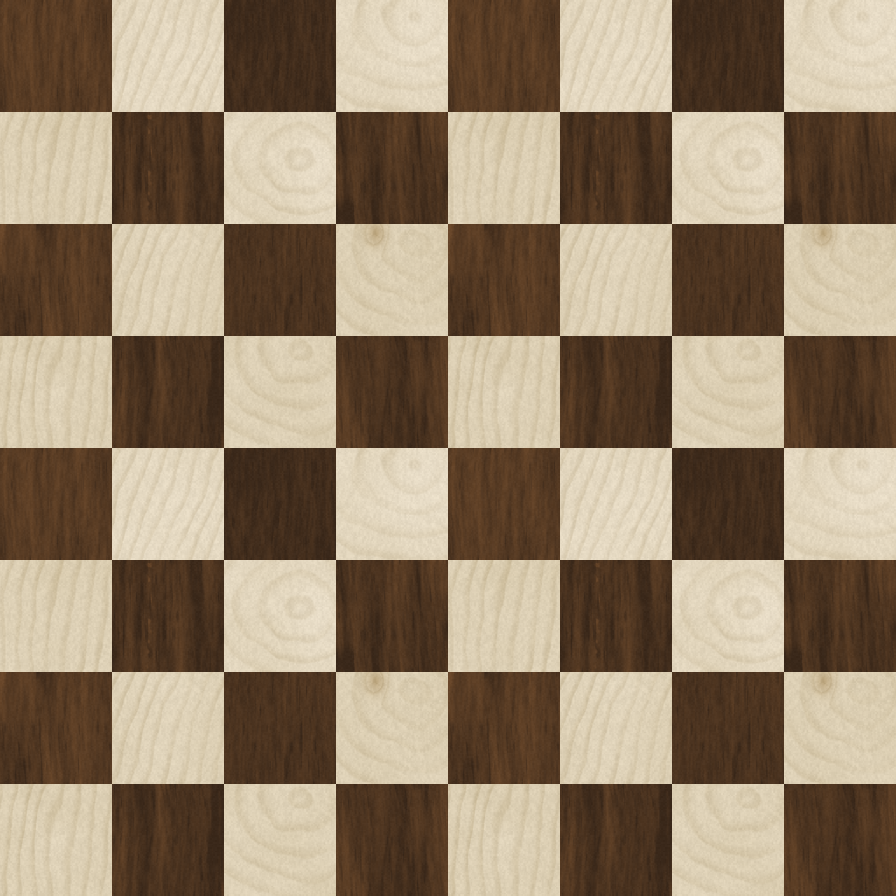
This pattern is drawn by a WebGL 1 fragment shader. Its source:

```glsl
precision highp float;

uniform vec2 u_resolution;

const float CELLS = 8.0;   // squares along each side
const float PERIOD = 4.0;  // squares before the veneers repeat

float hash(vec2 p) {
  return fract(sin(dot(p, vec2(127.1, 311.7))) * 43758.5);
}

float noise(vec2 p) {
  vec2 i = floor(p);
  vec2 f = fract(p);
  f = f * f * (3.0 - 2.0 * f);
  float low = mix(hash(i), hash(i + vec2(1.0, 0.0)), f.x);
  float high = mix(hash(i + vec2(0.0, 1.0)), hash(i + vec2(1.0, 1.0)), f.x);
  return mix(low, high, f.y);
}

float fbm(vec2 p) {
  float sum = 0.0;
  float amplitude = 0.57;
  for (int i = 0; i < 3; i++) {
    sum += amplitude * noise(p);
    p = p * 2.1 + 13.7;
    amplitude *= 0.5;
  }
  return sum;
}

// 1 where the value equals the wanted whole number
float isAt(float value, float wanted) {
  return 1.0 - step(0.5, abs(value - wanted));
}

// Growth line: slow darkening followed by a quick fall
float growthLine(float g) {
  float t = fract(g);
  return smoothstep(0.45, 0.86, t) * (1.0 - smoothstep(0.86, 1.0, t));
}

float knot(vec2 p, vec2 center, float radius) {
  vec2 d = (p - center) * vec2(1.0, 0.75);
  return exp(-dot(d, d) / (radius * radius));
}

vec3 mapleWood(vec2 p, vec2 id, vec2 seed) {
  float ringed = step(1.5, id.x);
  float upper = step(1.5, id.y);
  float slanted = isAt(id.x, 1.0);
  float knotty = isAt(id.x, 3.0) * isAt(id.y, 1.0);
  float knotMark = knotty * knot(p, vec2(0.36, 0.92), 0.09);
  float warp = fbm(p * vec2(2.5, 1.5) + seed);

  // Straight, leaning or ringed grain
  float lean = mix(0.04, 0.26, slanted) * p.y + 0.07 * p.y * p.y;
  float straight = (p.x - lean) * 7.0 + warp * 1.3;
  vec2 center = vec2(0.68, mix(0.85, 0.55, upper * isAt(id.x, 2.0)));
  float rings = length((p - center) * vec2(1.0, 1.15)) * 4.2 + warp * 1.1;
  float line = growthLine(mix(straight, rings, ringed) + knotMark * 2.0);
  line *= 0.35 + 0.8 * noise(p * vec2(4.0, 2.0) + seed + 31.0);

  // Pale and deep areas, then pressed fibre
  float pale = 0.32 + 0.32 * upper * step(0.5, id.x) + 0.12 * slanted;
  pale += 0.55 * (fbm(p * 2.2 + seed + 7.0) - 0.5);
  pale += 0.3 * upper * ringed * knot(p, vec2(0.75, 0.6), 0.35);
  vec3 color = mix(vec3(0.845, 0.79, 0.675), vec3(0.91, 0.865, 0.78), clamp(pale, 0.0, 1.0));
  float fibre = noise(p * vec2(58.0, 30.0) + seed) - 0.5;
  float speckle = hash(floor(p * 64.0) + seed) - 0.5;
  color += 0.035 * fibre + 0.03 * speckle;
  color -= line * mix(0.8, 0.6, ringed) * vec3(0.065, 0.075, 0.095);
  return color - knotMark * vec3(0.10, 0.13, 0.17);
}

vec3 walnutWood(vec2 p, vec2 id, vec2 seed) {
  float warm = isAt(id.x, 0.0);
  float plain = isAt(id.x, 2.0);
  float streaky = isAt(id.x, 3.0);
  float x = p.x + 0.06 * streaky * p.y + 0.05 * (noise(p * vec2(2.0, 1.5) + seed) - 0.5);

  // Wide bands, narrow fibres and dark pores
  float bands = fbm(vec2(x * 7.0, p.y * 0.7) + seed) - 0.5;
  float fibres = noise(vec2(x * 34.0, p.y * 2.5) + seed + 19.0) - 0.5;
  float grit = noise(vec2(x * 64.0, p.y * 12.0) + seed + 43.0) - 0.5;
  float pores = smoothstep(0.72, 0.95, noise(vec2(x * 48.0, p.y * 6.0) + seed + 71.0));
  float streaks = smoothstep(0.56, 0.8, fbm(vec2(x * 9.0, p.y * 0.8) + seed + 5.0));

  float tone = 0.46 + 0.16 * warm - 0.05 * streaky;
  tone -= plain * mix(0.06, 0.3, step(1.5, id.y));
  tone += bands * mix(1.0, 0.35, plain) + 0.24 * fibres + 0.26 * grit;
  tone -= 0.22 * pores + streaks * (0.2 + 0.2 * streaky) * (1.0 - plain);
  tone -= 0.5 * streaky * isAt(id.y, 2.0) * knot(p, vec2(0.06, 0.08), 0.11);

  // Thin chain of pale flecks
  float chain = 1.0 - smoothstep(0.01, 0.035, abs(x - 0.33));
  float fleck = smoothstep(0.55, 0.85, noise(vec2(x * 40.0, p.y * 22.0) + seed));
  tone += 0.45 * chain * fleck * isAt(id.x, 1.0) * isAt(id.y, 2.0);

  vec3 color = mix(vec3(0.225, 0.155, 0.10), vec3(0.415, 0.28, 0.165), clamp(tone, 0.0, 1.0));
  return color + 0.02 * (hash(floor(p * 64.0) + seed) - 0.5);
}

void main() {
  vec2 board = gl_FragCoord.xy / u_resolution * CELLS;
  vec2 cell = floor(board);
  vec2 p = board - cell;
  vec2 id = mod(cell, PERIOD);
  vec2 seed = id * 17.0 + 3.0;

  // Signed checker with box-filtered edges
  vec2 edge = 0.5 - abs(p - 0.5);
  vec2 cover = clamp(edge * 2.0 * u_resolution / CELLS, 0.0, 1.0);
  float parity = 1.0 - 2.0 * mod(cell.x + cell.y, 2.0);
  float light = 0.5 + 0.5 * parity * cover.x * cover.y;

  vec3 color = mix(walnutWood(p, id, seed), mapleWood(p, id, seed), light);
  gl_FragColor = vec4(color, 1.0);
}
```
